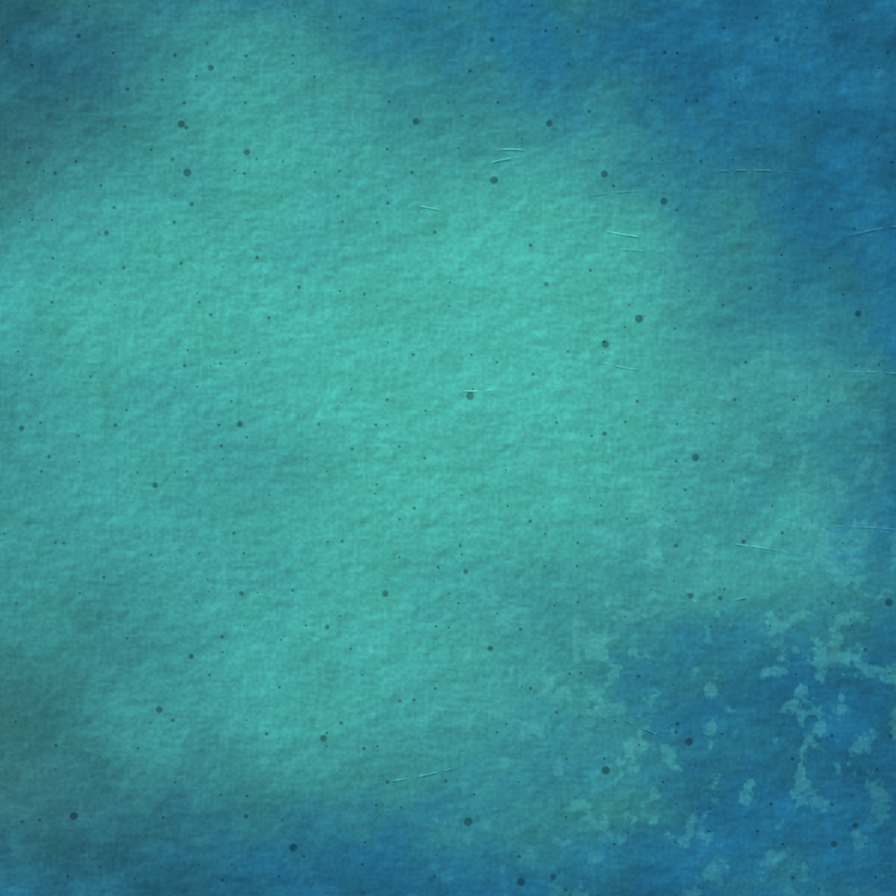
Write a Shadertoy shader that draws this texture.

```glsl
// Weathered teal plaster wall with a blue and moss vignette, fine relief, pits and scratches.

const vec3 LIGHT_TEAL = vec3(0.285, 0.700, 0.655);
const vec3 MID_TEAL   = vec3(0.235, 0.575, 0.580);
const vec3 EDGE_MOSS  = vec3(0.195, 0.405, 0.415);
const vec3 EDGE_BLUE  = vec3(0.125, 0.395, 0.525);
const vec3 FLAKE      = vec3(0.330, 0.700, 0.690);
const int SCRATCHES = 18;

float hash(vec2 p) {
    vec3 q = fract(p.xyx * 0.1031);
    q += dot(q, q.yzx + 33.33);
    return fract((q.x + q.y) * q.z);
}

vec2 hash2(vec2 p) {
    return vec2(hash(p), hash(p + 57.3));
}

float noise(vec2 p) {
    vec2 cell = floor(p), f = fract(p);
    f = f * f * (3.0 - 2.0 * f);
    float low = mix(hash(cell), hash(cell + vec2(1, 0)), f.x);
    float high = mix(hash(cell + vec2(0, 1)), hash(cell + vec2(1, 1)), f.x);
    return mix(low, high, f.y);
}

// Fractal noise, normalised to 0..1
float fbm(vec2 p, int octaves) {
    float sum = 0.0, total = 0.0, amp = 1.0;
    for (int i = 0; i < octaves; i++) {
        sum += amp * noise(p);
        total += amp;
        amp *= 0.55;
        p = mat2(1.6, 1.2, -1.2, 1.6) * p + 17.7;
    }
    return sum / total;
}

// Height of the plaster, with slightly flattened bumps
float relief(vec2 uv) {
    return fbm(uv * vec2(62.0, 85.0), 3);
}

// Slope of the plaster toward a light at the upper left
float reliefLight(vec2 uv, float reach) {
    vec2 toLight = reach * vec2(-0.6, 0.8);
    return relief(uv - toLight) - relief(uv + toLight);
}

// One tiny pit in some cells of a grid
float pits(vec2 uv, float cells, float share, float pixel) {
    vec2 p = uv * cells, id = floor(p);
    vec2 center = 0.3 + 0.4 * hash2(id + 5.0);
    float radius = mix(0.05, 0.15, hash(id + 31.0));
    float soft = max(pixel * cells, 0.05);
    float dotShape = 1.0 - smoothstep(radius - soft, radius + soft, length(fract(p) - center));
    return dotShape * step(hash(id + 83.0), share);
}

// Tapered stroke around a center
float stroke(vec2 p, float angle, float halfLength, float width) {
    vec2 dir = vec2(cos(angle), sin(angle));
    float along = dot(p, dir) / halfLength;
    float across = dot(p, vec2(-dir.y, dir.x)) + 0.05 * halfLength * along * along;
    return (1.0 - smoothstep(0.0, width, abs(across))) * (1.0 - smoothstep(0.3, 1.0, abs(along)));
}

// Scattered scratches, each a pale line beside a dark one
float scratches(vec2 uv, float pixel) {
    float sum = 0.0;
    float width = max(0.0017, pixel);
    for (int i = 0; i < SCRATCHES; i++) {
        vec2 seed = vec2(float(i) * 7.0 + 3.0, 41.0);
        vec2 p = uv - mix(vec2(0.3, 0.05), vec2(1.0, 0.85), hash2(seed));
        float pick = hash(seed + 11.0);
        float angle = pick < 0.6 ? 0.7 * (pick - 0.3) : 3.5 * pick;
        float halfLength = mix(0.012, 0.07, pow(hash(seed + 23.0), 2.0));
        float depth = mix(0.3, 1.0, hash(seed + 37.0));
        sum += depth * stroke(p, angle, halfLength, width);
        sum -= depth * 0.8 * stroke(p + vec2(-0.001, 0.002), angle, halfLength, width);
    }
    return sum * smoothstep(0.25, 0.6, noise(uv * 110.0));
}

// Broad colour: light middle, moss to the left, blue above and to the right
vec3 wallColor(vec2 uv, float clouds, float mottle) {
    float spread = length((uv - vec2(0.48, 0.54)) * vec2(1.72, 1.85));
    spread += 0.95 * (clouds - 0.5) + 0.35 * (mottle - 0.5);
    float cool = smoothstep(0.2, 0.95, 0.75 * uv.x + abs(uv.y - 0.5) + 0.5 * (clouds - 0.5));
    vec3 edge = mix(EDGE_MOSS, EDGE_BLUE, cool);
    vec3 color = mix(LIGHT_TEAL, MID_TEAL, smoothstep(0.1, 0.85, spread));
    return mix(color, edge, smoothstep(0.55, 1.2, spread));
}

void mainImage(out vec4 fragColor, in vec2 fragCoord) {
    vec2 uv = fragCoord / iResolution.xy;
    float pixel = 1.0 / iResolution.y;

    // Stains
    float clouds = fbm(uv * vec2(3.5, 4.5) + 8.0, 5);
    float mottle = fbm(uv * vec2(17.0, 21.0) + 40.0, 4);
    vec3 color = wallColor(uv, clouds, mottle);
    float rim = smoothstep(0.25, 0.65, length(uv - vec2(0.48, 0.54)));
    color *= 1.0 + mix(0.16, 0.42, rim) * (mottle - 0.5);

    // Pale flakes, mostly at the lower right
    float flakeZone = 1.0 - smoothstep(0.1, 0.45, length(uv - vec2(0.78, 0.27)));
    float flakes = smoothstep(0.56, 0.70, fbm(uv * 48.0 + 90.0, 4));
    color = mix(color, FLAKE, flakes * (0.08 + 0.32 * flakeZone));

    // Relief, woven grain, pits and scratches
    float weave = noise(uv * vec2(60.0, 330.0)) + noise(uv * vec2(330.0, 60.0)) - 1.0;
    float grain = noise(uv * 300.0 + 13.0) - 0.5;
    color *= 1.0 + 0.24 * reliefLight(uv, 0.0022) + 0.045 * weave + 0.09 * grain;
    color *= 1.0 - 0.28 * pits(uv, 75.0, 0.07, pixel) - 0.3 * pits(uv + 0.37, 32.0, 0.05, pixel);
    color += 0.13 * scratches(uv, pixel);

    fragColor = vec4(clamp(color, 0.0, 1.0), 1.0);
}
```
